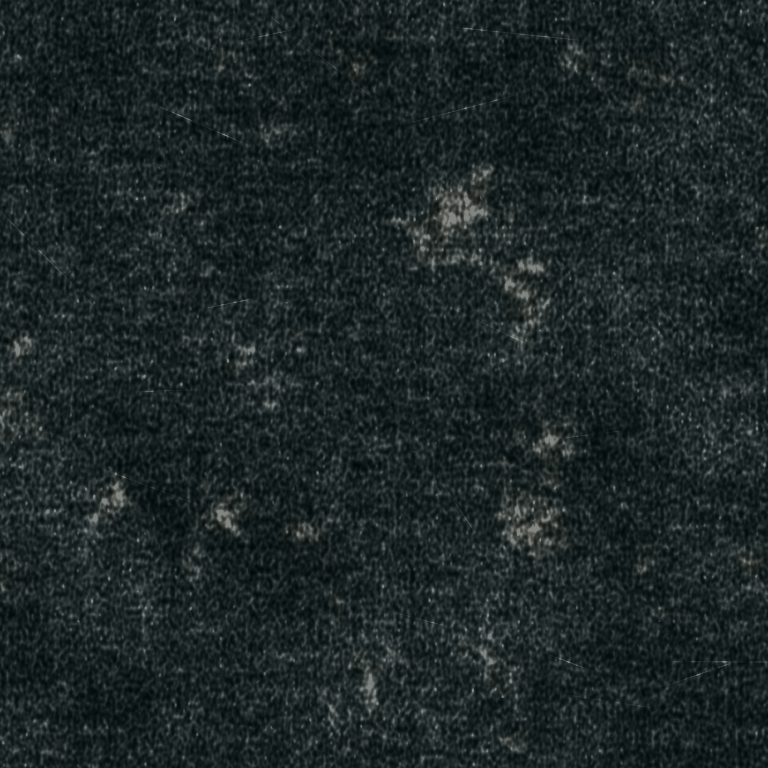
Give the GLSL for this texture, as a three.js fragment shader.

```glsl
#define BASE_TONE 0.137
#define GRAIN 1.0
#define CLUMPS 0.42
#define CLOUDS 0.42
#define STREAKS 0.28
#define WEAVE 0.05
#define WEAR 0.85
#define FLECK_CELLS 103.0
#define FLECK_SHARE 0.13
#define SCRATCHES 18
#define SCRATCH_WIDTH 0.0013
#define WARMTH vec3(0.035, 0.006, -0.014)

varying vec2 vUv;

const float TAU = 6.2831853;

float hash(vec2 p) {
  vec3 q = fract(vec3(p.xyx) * 0.1031);
  q += dot(q, q.yzx + 33.33);
  return fract((q.x + q.y) * q.z);
}

float cornerSlope(vec2 cell, vec2 offset) {
  float angle = TAU * hash(cell);
  return dot(vec2(cos(angle), sin(angle)), offset);
}

float gradientNoise(vec2 p) {
  vec2 i = floor(p), f = fract(p);
  vec2 u = f * f * f * (f * (f * 6.0 - 15.0) + 10.0);
  vec2 e = vec2(1.0, 0.0);
  float low = mix(cornerSlope(i, f), cornerSlope(i + e.xy, f - e.xy), u.x);
  float high = mix(cornerSlope(i + e.yx, f - e.yx), cornerSlope(i + e.xx, f - e.xx), u.x);
  return mix(low, high, u.y);
}

float fbm(vec2 p) {
  float sum = 0.0, amplitude = 1.0;
  for (int i = 0; i < 5; i++) {
    sum += amplitude * gradientNoise(p);
    p = mat2(1.6, 1.2, -1.2, 1.6) * p + 17.3;
    amplitude *= 0.6;
  }
  return sum;
}

// Short upright grains, in two sizes
float grain(vec2 uv) {
  vec2 tilted = mat2(0.995, 0.1, -0.1, 0.995) * uv;
  return gradientNoise(uv * vec2(157.0, 113.0) + 5.0)
       + 0.85 * gradientNoise(tilted * vec2(213.0, 149.0) + 400.0);
}

// Sparse bright specks, one at most per cell
float flecks(vec2 uv, float share) {
  vec2 p = uv * FLECK_CELLS;
  vec2 cell = floor(p);
  vec2 centre = 0.35 + 0.3 * vec2(hash(cell + 11.0), hash(cell + 57.0));
  vec2 d = (fract(p) - centre) * vec2(1.25, 0.85);
  float speck = 1.0 - smoothstep(0.08, 0.34, length(d));
  return speck * step(hash(cell + 91.0), share) * (0.4 + 0.6 * hash(cell + 133.0));
}

// Thin straight scratches, mostly falling to the right
float scratches(vec2 uv) {
  float sum = 0.0;
  for (int i = 0; i < SCRATCHES; i++) {
    float id = float(i);
    vec2 centre = vec2(hash(vec2(id, 3.0)), hash(vec2(id, 8.0)));
    float angle = mix(-1.0, 0.35, hash(vec2(id, 21.0)));
    float halfLength = mix(0.03, 0.13, hash(vec2(id, 34.0)));
    vec2 direction = vec2(cos(angle), sin(angle));
    vec2 d = uv - centre;
    float along = dot(d, direction);
    float across = abs(dot(d, vec2(-direction.y, direction.x)));
    float line = 1.0 - smoothstep(0.2 * SCRATCH_WIDTH, SCRATCH_WIDTH, across);
    float fade = 1.0 - smoothstep(0.5 * halfLength, halfLength, abs(along));
    sum += line * fade * mix(0.25, 0.65, hash(vec2(id, 55.0)));
  }
  return sum;
}

void main() {
  vec2 uv = vUv;

  // Broad clouds, worn patches and mid-sized clumps
  float cloud = fbm(uv * 4.0 + 31.0);
  float clump = gradientNoise(uv * vec2(61.0, 67.0) + 80.0)
              + gradientNoise(uv * vec2(29.0, 37.0) + 150.0);
  float wear = smoothstep(0.22, 0.8, fbm(uv * 5.0 + 72.0) + 0.12 * clump);

  // Cloth: faint streaks both ways and fine ribs
  float streak = gradientNoise(uv * vec2(7.0, 71.0) + 210.0)
               + 0.8 * gradientNoise(uv * vec2(83.0, 6.0) + 260.0);
  float weave = sin(TAU * 119.0 * uv.x) + 0.5 * sin(TAU * 97.0 * uv.y);

  // Exposure in log space gives the long bright tail
  float exposure = GRAIN * grain(uv) + CLUMPS * clump + CLOUDS * cloud
                 + STREAKS * streak + WEAVE * weave;
  exposure += WEAR * wear * (1.0 + 0.8 * clump);
  exposure += 0.8 * flecks(uv, FLECK_SHARE + 0.2 * cloud + 0.2 * wear);
  exposure += scratches(uv) * (0.8 + clump);

  float tone = min(BASE_TONE * exp(exposure), 0.52);
  vec3 color = vec3(tone - 0.04, tone, tone) + WARMTH * wear;
  gl_FragColor = vec4(max(color, 0.0), 1.0);
}
```
